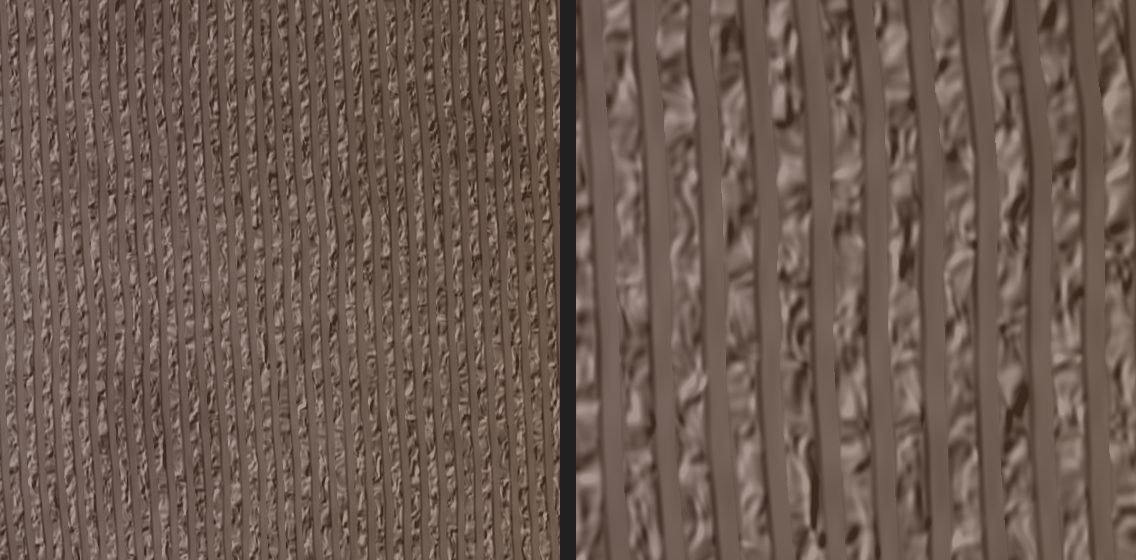
Left: the whole. Right: its middle third, enlarged.
A Shadertoy shader for this texture:

```glsl
const float RIBS = 31.0;
const float SLANT = 0.05;
const vec3 SHADOW = vec3(0.23, 0.16, 0.12);
const vec3 HIGHLIGHT = vec3(0.65, 0.58, 0.55);

float hash(vec2 p) {
    vec3 q = fract(vec3(p.xyx) * 0.1031);
    q += dot(q, q.yzx + 33.33);
    return fract((q.x + q.y) * q.z);
}

float noise(vec2 p) {
    vec2 cell = floor(p);
    vec2 f = fract(p);
    f = f * f * (3.0 - 2.0 * f);
    float low = mix(hash(cell), hash(cell + vec2(1, 0)), f.x);
    float high = mix(hash(cell + vec2(0, 1)), hash(cell + vec2(1, 1)), f.x);
    return mix(low, high, f.y);
}

// Noise centred on zero
float vary(vec2 p, vec2 frequency) {
    return noise(p * frequency + 17.0) - 0.5;
}

float fbm(vec2 p) {
    float sum = 0.0;
    float weight = 0.5;
    for (int i = 0; i < 4; i++) {
        sum += weight * (noise(p) - 0.5);
        p = mat2(1.6, 1.2, -1.2, 1.6) * p + 11.0;
        weight *= 0.5;
    }
    return sum;
}

// Height of the matted, twisting pile
float pile(vec2 p) {
    vec2 twist = vec2(vary(p, vec2(60, 45)), vary(p + 3.0, vec2(60, 45)));
    p += 0.012 * twist;
    return 0.62 * vary(p, vec2(105, 64)) + 0.38 * vary(p, vec2(210, 135));
}

// Soft band around a centre line, 1 inside and 0 outside
float band(float x, float centre, float halfWidth, float soft) {
    return 1.0 - smoothstep(halfWidth - soft, halfWidth + soft, abs(x - centre));
}

void mainImage(out vec4 fragColor, in vec2 fragCoord) {
    vec2 uv = fragCoord / iResolution.y;
    float pixel = RIBS / iResolution.y;

    // Slanted, slightly wavering rib coordinate
    float across = RIBS * (uv.x + SLANT * (uv.y - 1.0)) - 0.3;
    across += 0.3 * vary(uv, vec2(5, 7)) + 0.08 * vary(uv, vec2(20, 30));
    float x = fract(across);
    float rib = floor(across);

    // Ragged pile strip and the groove beside it
    float ragged = 0.26 + 0.18 * vary(uv, vec2(95, 70));
    float strip = band(x, 0.3, ragged, 0.06 + 0.5 * pixel);
    float groove = band(x, 0.61, 0.055, 0.045 + 0.5 * pixel);
    groove *= 0.8 + 0.6 * vary(vec2(rib, uv.y), vec2(7.3, 22));
    float leftShade = band(x, 0.02, 0.03, 0.06 + 0.5 * pixel);

    // Side-lit tufts against the smooth backing
    float height = pile(uv);
    float relief = height - pile(uv + vec2(-0.0035, 0.0035));
    float tufts = 0.50 + 1.25 * relief + 0.6 * height;
    tufts += 0.12 * vary(vec2(rib, uv.y), vec2(5.7, 14));
    float backing = 0.46 + 0.10 * vary(uv, vec2(160, 40));
    float tone = mix(backing, tufts, strip);
    tone -= 0.36 * groove + 0.08 * leftShade * (1.0 - strip);

    // Uneven wear and a dim upper right corner
    tone += 0.22 * fbm(uv * 4.0);
    tone -= 0.09 * smoothstep(0.9, 1.9, uv.x + uv.y);
    tone += 0.03 * (1.0 - uv.x);

    vec3 color = mix(SHADOW, HIGHLIGHT, clamp(tone, 0.0, 1.0));
    color *= mix(vec3(1.0, 1.0, 1.03), vec3(1.0, 0.99, 0.94), uv.x);
    fragColor = vec4(color, 1.0);
}
```
